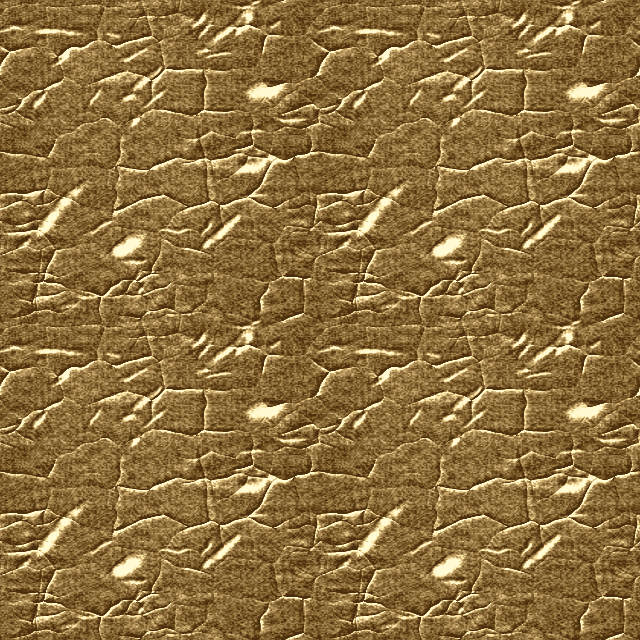
Reproduce this texture procedurally as a WebGL 2 fragment shader.

```glsl
#version 300 es
precision highp float;
// Crumpled gold foil: a seamless tile repeated twice across and twice down.
// Embossed Voronoi creases, tapered glinting folds and a fine woven grain are
// summed into one tone, which a brown-to-cream ramp turns into metal.
uniform vec2 u_resolution;
out vec4 fragColor;

float hash(vec2 p) {
  return fract(sin(dot(p, vec2(127.1, 311.7))) * 43758.545);
}

vec2 hash2(vec2 p) {
  return vec2(hash(p), hash(p + 57.3));
}

// Value noise that wraps after one tile
float noise(vec2 uv, vec2 period) {
  vec2 p = uv * period, cell = floor(p), f = fract(p);
  f = f * f * (3.0 - 2.0 * f);
  vec2 lo = mod(cell, period), hi = mod(cell + 1.0, period);
  return mix(mix(hash(lo), hash(vec2(hi.x, lo.y)), f.x),
             mix(hash(vec2(lo.x, hi.y)), hash(hi), f.x), f.y);
}

// Nearest Voronoi border: xy = direction towards it, z = distance
vec3 nearestCrease(vec2 uv, vec2 period) {
  vec2 p = uv * period, cell = floor(p), f = fract(p), nearest = vec2(8.0);
  for (int j = -1; j <= 1; j++)
    for (int i = -1; i <= 1; i++) {
      vec2 o = vec2(i, j), r = o + 0.1 + 0.8 * hash2(mod(cell + o, period)) - f;
      if (dot(r, r) < dot(nearest, nearest)) nearest = r;
    }
  vec3 crease = vec3(0.0, 1.0, 8.0);
  for (int j = -2; j <= 2; j++)
    for (int i = -2; i <= 2; i++) {
      vec2 o = vec2(i, j), r = o + 0.1 + 0.8 * hash2(mod(cell + o, period)) - f;
      vec2 gap = r - nearest;
      if (dot(gap, gap) > 1e-4) {
        vec2 n = normalize(gap);
        float d = dot(0.5 * (r + nearest), n);
        if (d < crease.z) crease = vec3(n, d);
      }
    }
  return crease;
}

// Bright on the side facing the light, dark on the other
float emboss(vec3 crease, float width) {
  float lit = dot(crease.xy, normalize(vec2(-0.4, 0.9)));
  float line = exp(-crease.z / width) * smoothstep(0.0, 0.3 * width, crease.z);
  return line * (lit > 0.0 ? 2.0 * lit : 0.9 * lit - 0.2);
}

// Tapered highlight from a to b with a thin shadow along one side
float fold(vec2 uv, vec2 a, vec2 b, float width) {
  vec2 axis = b - a, q = uv - 0.5 * (a + b);
  q -= round(q);
  float len = length(axis);
  vec2 dir = axis / len;
  float taper = 1.0 - smoothstep(0.35, 1.0, abs(dot(q, dir)) * 2.0 / len);
  float offset = dot(q, vec2(-dir.y, dir.x)), size = width * (0.4 + 0.6 * taper);
  float across = offset / size, shade = (offset - size - 0.008) / 0.005;
  return taper * (1.2 * exp(-across * across) - 0.5 * exp(-shade * shade));
}

// Metal ramp from shadow to glint
vec3 gold(float t) {
  vec3 c = mix(vec3(0.29, 0.18, 0.05), vec3(0.42, 0.29, 0.11), clamp(t / 0.2, 0.0, 1.0));
  c = mix(c, vec3(0.53, 0.41, 0.21), clamp((t - 0.2) / 0.2, 0.0, 1.0));
  c = mix(c, vec3(0.65, 0.53, 0.32), clamp((t - 0.4) / 0.2, 0.0, 1.0));
  c = mix(c, vec3(0.80, 0.67, 0.44), clamp((t - 0.6) / 0.2, 0.0, 1.0));
  c = mix(c, vec3(0.98, 0.89, 0.62), clamp((t - 0.8) / 0.2, 0.0, 1.0));
  return mix(c, vec3(1.0, 0.98, 0.83), clamp((t - 1.0) / 0.25, 0.0, 1.0));
}

void main() {
  vec2 uv = fract(gl_FragCoord.xy / u_resolution * 2.0);
  vec2 ragged = vec2(noise(uv, vec2(31.0)), noise(uv + 0.37, vec2(27.0))) - 0.5;
  vec2 bent = uv + 0.016 * ragged;

  // Broken plate outlines, then patchy small wrinkles
  float strength = smoothstep(0.3, 0.8, noise(uv, vec2(13.0, 15.0)));
  float patches = smoothstep(0.45, 0.9, noise(uv + 0.21, vec2(6.0, 7.0)));
  float relief = (0.2 + 0.9 * strength) * emboss(nearestCrease(bent, vec2(6.0, 8.0)), 0.045);
  relief += 0.7 * patches * emboss(nearestCrease(bent + 0.13, vec2(9.0, 14.0)), 0.07);

  // Soft dents
  vec2 lean = vec2(-0.004, 0.007);
  relief += (0.25 + 0.45 * patches)
          * (noise(bent - lean, vec2(24.0, 38.0)) - noise(bent + lean, vec2(24.0, 38.0)));

  // Principal folds
  float glint = fold(bent, vec2(0.09, 0.23), vec2(0.29, 0.46), 0.013);
  glint += fold(bent, vec2(0.64, 0.85), vec2(0.82, 0.99), 0.010);
  glint += fold(bent, vec2(0.73, 0.87), vec2(0.80, 0.97), 0.009);
  glint += fold(bent, vec2(0.40, 0.70), vec2(0.52, 0.80), 0.008);
  glint += fold(bent, vec2(0.08, 0.90), vec2(0.28, 0.895), 0.007);
  glint += fold(bent, vec2(0.71, 0.46), vec2(0.91, 0.51), 0.016);
  glint += fold(bent, vec2(0.75, 0.71), vec2(0.91, 0.72), 0.022);
  glint += fold(bent, vec2(0.61, 0.20), vec2(0.77, 0.34), 0.008);
  glint += fold(bent, vec2(0.34, 0.19), vec2(0.46, 0.27), 0.018);

  // Scattered short folds
  for (int i = 0; i < 30; i++) {
    vec2 seed = vec2(i, 3.7), start = hash2(seed);
    float angle = mix(-0.1, 1.1, hash(seed + 9.1));
    float len = mix(0.05, 0.15, hash(seed + 4.3));
    glint += 0.75 * fold(bent, start, start + len * vec2(cos(angle), sin(angle)), 0.005);
  }
  glint *= 0.45 + 0.9 * noise(uv, vec2(42.0, 50.0));

  // Woven grain over a gently uneven base
  float grain = 0.62 * (noise(uv, vec2(210.0, 250.0)) - 0.5)
              + 0.32 * (noise(uv + 0.4, vec2(110.0, 240.0)) - 0.5);
  float base = 0.40 + 0.14 * (noise(uv, vec2(4.0, 5.0)) - 0.5);
  fragColor = vec4(gold(base + relief + glint + grain), 1.0);
}
```
